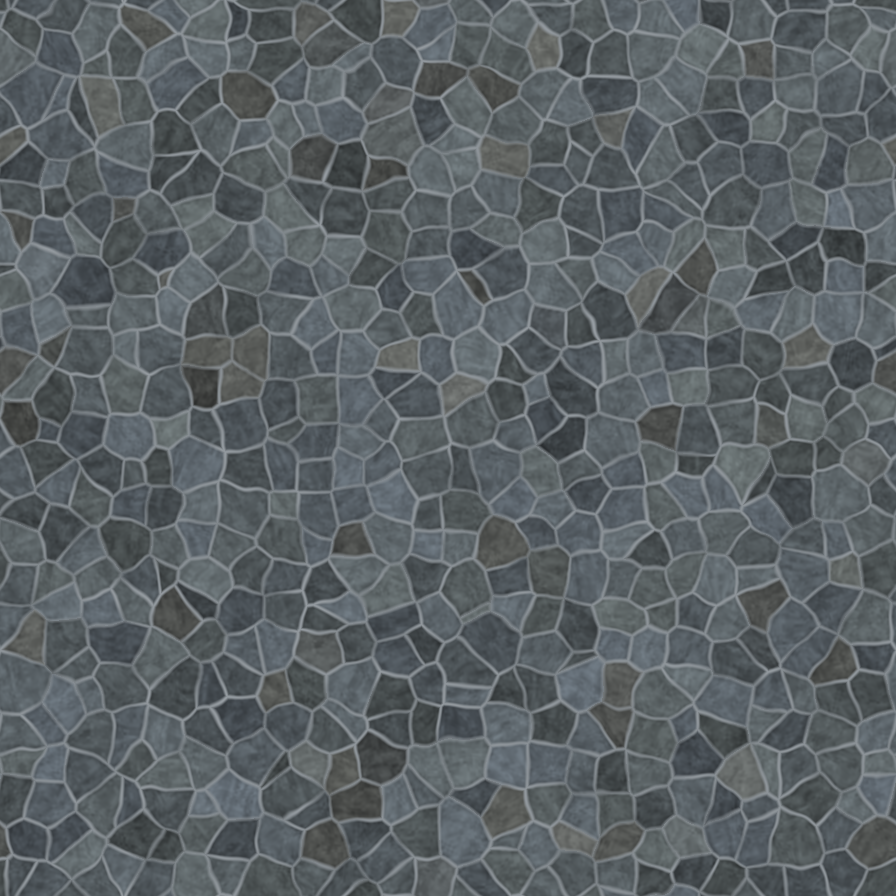
Write a WebGL 2 fragment shader that draws this texture.

```glsl
#version 300 es
precision highp float;
// Irregular slate paving: blue-grey split stones set in thin pale mortar.
uniform vec2 u_resolution;
out vec4 fragColor;

const float CELLS = 24.0; // stones across the tile

// Integer hash of a wrapped lattice point and a seed, three values in 0..1
vec3 hash3(vec2 lattice, float period, uint seed) {
    uvec3 v = uvec3(uvec2(mod(lattice, period)), seed);
    v = v * 1664525u + 1013904223u;
    v.x += v.y * v.z; v.y += v.z * v.x; v.z += v.x * v.y;
    v ^= v >> 16u;
    v.x += v.y * v.z; v.y += v.z * v.x; v.z += v.x * v.y;
    return vec3(v >> 8u) / 16777216.0;
}

// Value noise that repeats after a whole number of lattice steps
float noise(vec2 p, float period, uint seed) {
    vec2 i = floor(p), f = fract(p);
    f = f * f * (3.0 - 2.0 * f);
    float a = hash3(i, period, seed).x;
    float b = hash3(i + vec2(1, 0), period, seed).x;
    float c = hash3(i + vec2(0, 1), period, seed).x;
    float d = hash3(i + vec2(1, 1), period, seed).x;
    return mix(mix(a, b, f.x), mix(c, d, f.x), f.y);
}

// Offset from p to the stone centre in xy, size weight in z
vec3 stoneSite(vec2 cell, vec2 p) {
    vec3 h = hash3(cell, CELLS, 1u);
    return vec3(cell + 0.5 + 0.84 * (h.xy - 0.5) - p, 0.3 * (h.z - 0.5));
}

float power(vec3 site) {
    return dot(site.xy, site.xy) - site.z;
}

void main() {
    vec2 uv = gl_FragCoord.xy / u_resolution;
    vec2 p = uv * CELLS;

    // Slightly uneven outlines
    vec2 q = p * 2.0;
    p += 0.16 * (vec2(noise(q, CELLS * 2.0, 2u), noise(q, CELLS * 2.0, 3u)) - 0.5);

    // Owning stone of a weighted Voronoi diagram
    vec2 base = floor(p), stone = base;
    vec3 own = vec3(0);
    float nearest = 1e3;
    for (int y = -2; y <= 2; y++)
    for (int x = -2; x <= 2; x++) {
        vec2 cell = base + vec2(x, y);
        vec3 site = stoneSite(cell, p);
        if (power(site) < nearest) {
            nearest = power(site);
            own = site;
            stone = cell;
        }
    }

    // Distance to the closest joint
    float edge = 1e3;
    for (int y = -2; y <= 2; y++)
    for (int x = -2; x <= 2; x++) {
        vec2 cell = base + vec2(x, y);
        if (cell == stone) continue;
        vec3 site = stoneSite(cell, p);
        edge = min(edge, 0.5 * (power(site) - nearest) / length(site.xy - own.xy));
    }

    // Cleft grain, turned and shifted per stone
    vec3 look = hash3(stone, CELLS, 4u);
    vec3 kind = hash3(stone, CELLS, 5u);
    float angle = 6.2832 * kind.x;
    vec2 local = mat2(cos(angle), sin(angle), -sin(angle), cos(angle)) * own.xy;
    local += 20.0 * look.xy;
    float streak = noise(local * vec2(2.5, 9.0), 512.0, 6u) - 0.5;
    float blotch = noise(local * 4.0, 512.0, 7u) - 0.5;
    float grit = noise(local * 11.0, 512.0, 8u) - 0.5;

    // Stone tone, with cool slate and a few brown pieces
    float tone = 0.338 + 0.14 * (look.z - 0.5) - 0.03 * step(0.85, look.x);
    tone += 0.065 * streak + 0.06 * blotch + 0.055 * grit;
    tone -= 0.02 * smoothstep(0.18, 0.08, edge);
    vec3 tint = mix(vec3(1.0, 1.085, 1.09), vec3(0.97, 1.065, 1.15), kind.y);
    tint = mix(tint, vec3(1.04, 1.05, 1.0), 0.8 * smoothstep(0.86, 0.94, kind.z));
    vec3 color = tone * tint;

    // Mortar of varying strength, feathered into the stones
    float strength = mix(0.45, 1.1, noise(uv * 36.0, 36.0, 9u));
    float soft = 0.5 * CELLS / u_resolution.y;
    float joint = smoothstep(0.08 + soft, 0.0, edge);
    color = mix(color, vec3(0.56, 0.585, 0.605), joint * strength);

    fragColor = vec4(color, 1.0);
}
```
